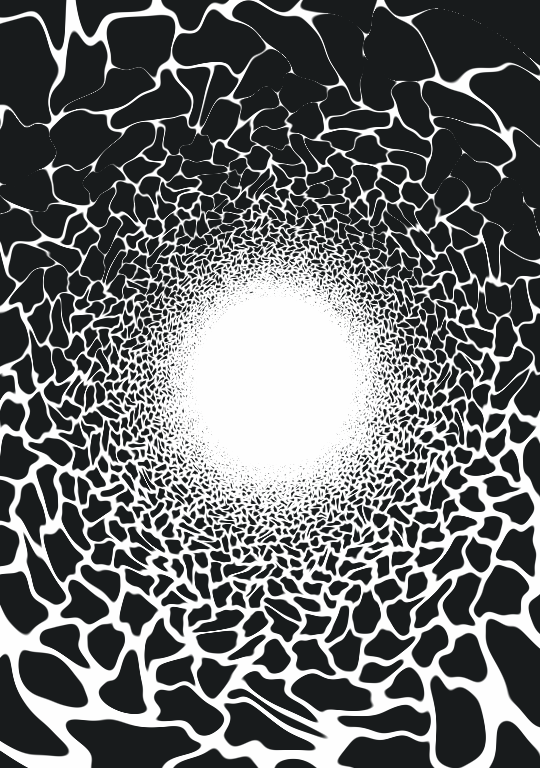
Give the GLSL for this background, as a WebGL 1 fragment shader.

```glsl
precision highp float;

uniform vec2 u_resolution;

const vec3 INK = vec3(0.095, 0.107, 0.110);
const vec3 LIGHT = vec3(0.995);
const vec2 CENTER = vec2(0.508, 0.504);   // fraction of the canvas
const float VERTICAL_SQUASH = 0.93;
const float CELL_DENSITY = 2.85;
const float DEPTH_POWER = 2.25;           // how fast cells grow outwards
const float JITTER = 0.86;
const float CORNER_SHARPNESS = 16.0;
const float CORE_RADIUS = 0.163;
const float CORE_WIDTH = 0.40;
const float CORE_FADE = 0.044;
const float FLOOR_WIDTH = 0.105;          // vein width below the core
const float ROOF_WIDTH = 0.030;           // vein width above the core
const float WIDTH_VARIATION = 0.032;

vec2 hash2(vec2 cell) {
  vec2 k = vec2(dot(cell, vec2(127.1, 311.7)), dot(cell, vec2(269.5, 183.3)));
  return fract(sin(k) * 43758.55);
}

vec2 featurePoint(vec2 cell) {
  return cell + 0.5 + JITTER * (hash2(cell) - 0.5);
}

// Bend straight cell walls into ragged veins
vec2 ripple(vec2 q) {
  q += 0.30 * sin(q.yx * vec2(1.7, 1.4) + vec2(0.6, 2.1));
  q += 0.13 * sin(q.yx * vec2(3.9, 4.3) + vec2(1.9, 0.4));
  return q + 0.05 * sin(q.yx * 9.5 + q * 2.0);
}

// Rounded distance to the cell wall in x, random cell value in y
vec2 cellWall(vec2 q) {
  vec2 base = floor(q);
  vec2 nearest = base;
  vec2 nearestCell = base;
  float best = 100.0;
  for (int j = -1; j <= 1; j++) {
    for (int i = -1; i <= 1; i++) {
      vec2 cell = base + vec2(float(i), float(j));
      vec2 point = featurePoint(cell);
      vec2 d = point - q;
      if (dot(d, d) < best) {
        best = dot(d, d);
        nearest = point;
        nearestCell = cell;
      }
    }
  }
  float sum = 0.0;
  for (int j = -2; j <= 2; j++) {
    for (int i = -2; i <= 2; i++) {
      vec2 point = featurePoint(nearestCell + vec2(float(i), float(j)));
      vec2 across = point - nearest;
      float span = length(across);
      if (span > 0.001) {
        float wall = dot(0.5 * (point + nearest) - q, across / span);
        sum += exp(-CORNER_SHARPNESS * wall);
      }
    }
  }
  float wall = -log(max(sum, 0.00001)) / CORNER_SHARPNESS;
  return vec2(wall, hash2(nearestCell + 17.0).x);
}

// Vein width from radius and height around the tunnel
float veinWidth(vec2 p, float r, vec2 q, float cellRandom) {
  float up = smoothstep(-0.65, 0.75, p.y / r);
  float below = FLOOR_WIDTH * mix(1.0, 0.58, smoothstep(0.32, 0.72, r));
  float above = ROOF_WIDTH * mix(1.5, 0.15, smoothstep(0.22, 0.58, r));
  float core = CORE_WIDTH * exp((CORE_RADIUS - r) / CORE_FADE);
  float clumps = sin(q.x * 1.3 + 2.0 * sin(q.y * 0.9))
               * sin(q.y * 1.6 + 1.5 * sin(q.x * 0.7 + 1.0));
  float width = mix(below, above, up) + core * (0.65 + 0.7 * cellRandom);
  return width + WIDTH_VARIATION * (clumps + 0.7 * (cellRandom - 0.5));
}

void main() {
  vec2 p = (gl_FragCoord.xy - CENTER * u_resolution) / u_resolution.x;
  p.y *= VERTICAL_SQUASH;
  float r = max(length(p), 0.02);

  // Radial inversion packs small cells around the core
  float zoom = CELL_DENSITY * pow(r, -DEPTH_POWER);
  vec2 q = ripple(p * zoom + vec2(31.3, 47.8));
  vec2 wall = cellWall(q);

  float width = veinWidth(p, r, q, wall.y);
  float soft = 0.85 * zoom / u_resolution.x;
  float vein = 1.0 - smoothstep(-soft, soft, wall.x - width);
  float core = 1.0 - smoothstep(CORE_RADIUS - 0.02, CORE_RADIUS, r);
  gl_FragColor = vec4(mix(INK, LIGHT, max(vein, core)), 1.0);
}
```
